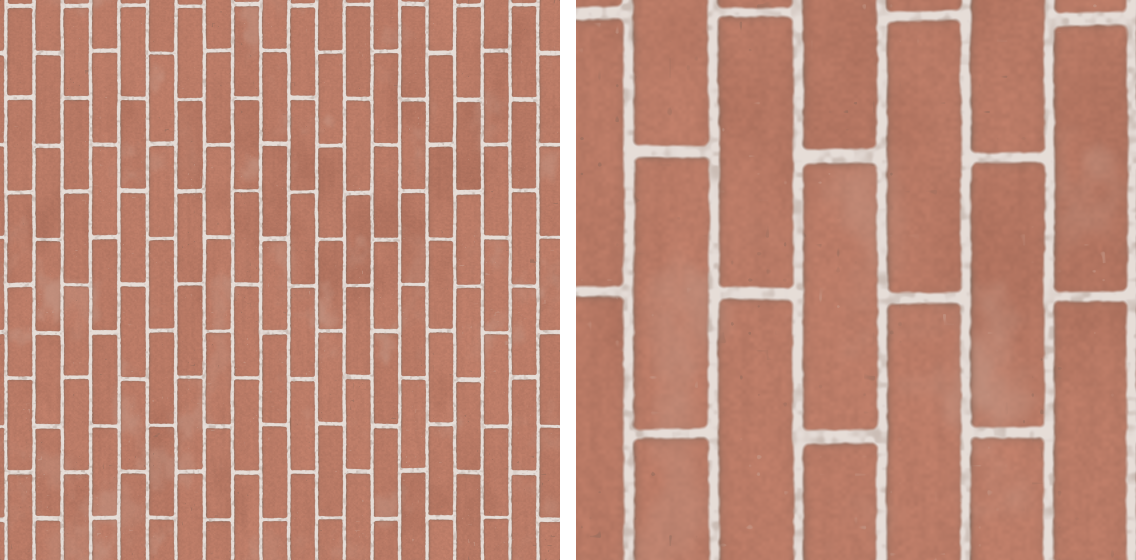
Left: the whole. Right: its middle third, enlarged.
Reproduce this texture procedurally as a WebGL 2 fragment shader.

```glsl
#version 300 es
precision highp float;
// Upright red bricks in half-offset columns with pale, gritty mortar; tiles on all sides.

uniform vec2 u_resolution;
out vec4 outColor;

const vec2 BRICKS = vec2(20.0, 6.0);          // repeats across and down
const vec2 ORIGIN = vec2(0.0104, -0.0090);    // corner of the first brick
const vec2 HALF_JOINT = vec2(0.0029, 0.0034); // half widths: upright, level
const float CORNER = 0.0035;                  // brick corner radius
const float COLUMN_DRIFT = 0.0026;            // slow change of column width
const float JOINT_JITTER = 0.0050;            // height change between joints
const float JOINT_TILT = 0.05;                // slope of level joints
const float EDGE_WEAR = 0.0014;               // raggedness of brick edges
const float EDGE_SOFT = 0.0013;
const float SHADOW_WIDTH = 0.0017;
const float TAU = 6.2831853;

const vec3 BRICK = vec3(0.725, 0.480, 0.400);
const vec3 BRICK_DARK = vec3(0.655, 0.420, 0.345);
const vec3 BLOOM = vec3(0.770, 0.600, 0.535);
const vec3 SHADOW = vec3(0.520, 0.400, 0.345);
const vec3 MORTAR = vec3(0.900, 0.865, 0.845);
const vec3 MORTAR_DARK = vec3(0.760, 0.700, 0.665);

float hash(vec2 p) {
    return fract(sin(dot(p, vec2(127.1, 311.7))) * 43758.5453);
}

// Value noise that wraps after a whole number of cells.
float noise(vec2 uv, vec2 cells) {
    vec2 p = uv * cells;
    vec2 i = floor(p);
    vec2 f = fract(p);
    f = f * f * (3.0 - 2.0 * f);
    float a = hash(mod(i, cells));
    float b = hash(mod(i + vec2(1, 0), cells));
    float c = hash(mod(i + vec2(0, 1), cells));
    float d = hash(mod(i + vec2(1, 1), cells));
    return mix(mix(a, b, f.x), mix(c, d, f.x), f.y);
}

float fbm(vec2 uv, vec2 cells) {
    float sum = 0.0;
    float weight = 0.5;
    for (int k = 0; k < 4; k++) {
        sum += weight * noise(uv, cells);
        cells *= 2.0;
        weight *= 0.5;
    }
    return sum / 0.9375;
}

void main() {
    vec2 uv = gl_FragCoord.xy / u_resolution;
    float pixel = 1.0 / min(u_resolution.x, u_resolution.y);

    // Columns, with a slow drift and slightly wavering joints.
    float x = uv.x - ORIGIN.x - COLUMN_DRIFT * (1.0 - cos(TAU * uv.x));
    x += 0.0012 * (noise(uv, vec2(20, 24)) - 0.5);
    float across = x * BRICKS.x;
    float column = mod(floor(across), BRICKS.x);
    float fromLine = (across - round(across)) / BRICKS.x;

    // Nearest level joint; every other column is shifted by half a brick.
    float up = (uv.y - ORIGIN.y) * BRICKS.y - 0.5 * mod(column, 2.0);
    float joint = round(up);
    vec2 jointId = vec2(column, mod(joint, BRICKS.y));
    float offset = JOINT_JITTER * (hash(jointId + 3.0) - 0.5);
    offset += JOINT_TILT * (hash(jointId + 41.0) - 0.5) * (fract(across) - 0.5) / BRICKS.x;
    float fromJoint = (up - joint) / BRICKS.y - offset;
    float row = mod(joint - step(fromJoint, 0.0), BRICKS.y);
    vec2 brickId = vec2(column, row);

    // Distance inside a round-cornered brick, with worn edges.
    vec2 halfJoint = HALF_JOINT * vec2(1.0, mix(0.75, 1.25, hash(jointId + 17.0)));
    vec2 inside = abs(vec2(fromLine, fromJoint)) - halfJoint;
    vec2 q = CORNER - inside;
    float dist = CORNER - length(max(q, 0.0)) - min(max(q.x, q.y), 0.0);
    float wear = noise(uv, vec2(160)) * 0.6 + noise(uv, vec2(320)) * 0.4 - 0.5;
    dist += EDGE_WEAR * wear;
    float soft = max(EDGE_SOFT, 0.75 * pixel);
    float brickMask = smoothstep(-soft, soft, dist);

    // Fired clay: tint per brick, clouds, upright streaks and fine grain.
    float tint = hash(brickId + 7.0);
    float cloud = fbm(uv, vec2(14, 10));
    float streak = noise(uv, vec2(180, 12)) - 0.5;
    float grain = noise(uv, vec2(256)) + noise(uv, vec2(420)) - 1.0;
    vec3 clay = mix(BRICK, BRICK_DARK, 0.28 * tint + 0.5 * smoothstep(0.50, 0.85, cloud));
    clay *= 1.02 + 0.025 * streak + 0.045 * grain;
    float bloom = smoothstep(0.58, 0.82, fbm(uv + 0.37, vec2(17, 13)));
    clay = mix(clay, BLOOM, bloom * mix(0.15, 0.65, hash(brickId + 29.0)));

    // Sparse pale chips and dark pits.
    float speck = noise(uv, vec2(190));
    float patchy = noise(uv, vec2(23));
    clay = mix(clay, BLOOM, 0.6 * smoothstep(0.90, 0.98, speck) * smoothstep(0.5, 0.8, patchy));
    clay = mix(clay, SHADOW, 0.4 * smoothstep(0.09, 0.02, speck) * smoothstep(0.5, 0.2, patchy));

    // Recess shadow on the left and top of each brick, faint on the other sides.
    vec2 edge = exp(-max(inside, 0.0) / SHADOW_WIDTH);
    vec2 strength = vec2(fromLine > 0.0 ? 0.85 : 0.30, fromJoint < 0.0 ? 0.65 : 0.20);
    float shade = max(edge.x * strength.x, edge.y * strength.y);
    clay = mix(clay, SHADOW, shade * (0.75 + 0.5 * noise(uv, vec2(90))));

    // Gritty mortar.
    float grit = 0.6 * noise(uv, vec2(240)) + 0.4 * noise(uv, vec2(110));
    vec3 mortar = mix(MORTAR, MORTAR_DARK, 0.75 * smoothstep(0.48, 0.9, grit));

    outColor = vec4(mix(mortar, clay, brickMask), 1.0);
}
```
